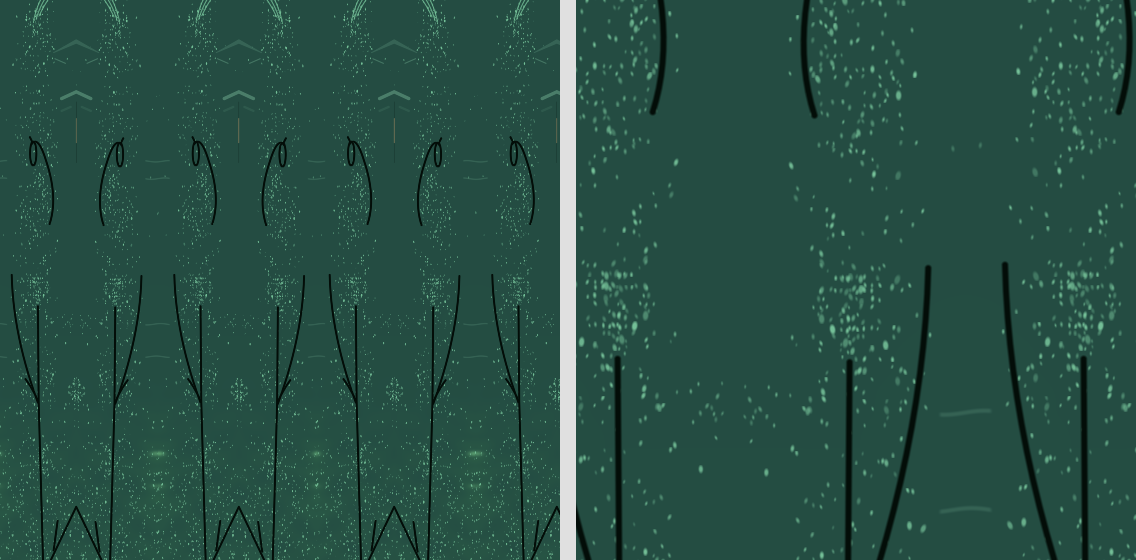
Left, the full canvas; right, a detail of the centre.
Write a three.js fragment shader that draws this pattern.

```glsl
// Mirrored columns of dark ink stems and curled hooks on deep green, dusted with pale mint flecks.
// Each column is folded about its axis; strokes are distances to lines and Bezier curves,
// flecks are one jittered ellipse per cell, kept or dropped by a density field.
varying vec2 vUv;

const float SOFT = 0.1;        // edge softness, in hundredths of the canvas
const float PITCH = 28.39;     // column spacing
const vec3 GROUND = vec3(0.14, 0.30, 0.26);
const vec3 HAZE = vec3(0.18, 0.38, 0.28);
const vec3 INK = vec3(0.01, 0.05, 0.03);
const vec3 MINT = vec3(0.46, 0.76, 0.60);
const vec3 PALE = vec3(0.30, 0.50, 0.42);
const vec3 TAN = vec3(0.66, 0.58, 0.42);

float hash(vec2 p) {
  return fract(sin(dot(p, vec2(127.1, 311.7))) * 43758.5);
}

float fill(float dist) {
  return 1.0 - smoothstep(-SOFT, SOFT, dist);
}

float segment(vec2 p, vec2 a, vec2 b) {
  vec2 ab = b - a;
  return length(p - a - ab * clamp(dot(p - a, ab) / dot(ab, ab), 0.0, 1.0));
}

float bezier(vec2 p, vec2 a, vec2 b, vec2 c) {
  float dist = 1e3;
  vec2 last = a;
  for (int i = 1; i <= 14; i++) {
    float t = float(i) / 14.0;
    vec2 next = mix(mix(a, b, t), mix(b, c, t), t);
    dist = min(dist, segment(p, last, next));
    last = next;
  }
  return dist;
}

float ring(vec2 p, vec2 radii) {
  float k = length(p / radii);
  float slope = length(p / (radii * radii)) / max(k, 1e-3);
  return abs(k - 1.0) / max(slope, 1e-3);
}

// Soft spot, 1 at its centre
float spot(vec2 p, vec2 centre, vec2 radii) {
  vec2 q = (p - centre) / radii;
  return exp(-dot(q, q));
}

float hook(vec2 p) {
  float dist = bezier(p, vec2(8.01, 74.2), vec2(6.84, 76.0), vec2(5.4, 71.35));
  dist = min(dist, bezier(p, vec2(5.4, 71.35), vec2(3.19, 64.8), vec2(4.75, 60.0)));
  dist = min(dist, ring(p - vec2(7.68, 72.6), vec2(0.56, 2.1)));
  return min(dist, segment(p, vec2(8.27, 75.5), vec2(7.81, 74.6)));
}

float stem(vec2 p) {
  float dist = segment(p, vec2(6.84, 45.3), vec2(6.71, 28.4));
  dist = min(dist, segment(p, vec2(6.71, 28.4), vec2(5.92, -0.3)));
  dist = min(dist, bezier(p, vec2(11.52, 50.9), vec2(11.26, 40.1), vec2(6.84, 28.1)));
  dist = min(dist, bezier(p, vec2(9.05, 32.3), vec2(7.8, 30.6), vec2(6.8, 28.4)));
  return min(dist, segment(p, vec2(3.32, 7.0), vec2(4.04, 1.7)));
}

// Chance of a fleck: side bands, dusty foot and bright clusters
float density(vec2 p) {
  float band = smoothstep(2.5, 5.0, p.x) * (1.0 - smoothstep(8.5, 12.3, p.x));
  band *= 0.12 + 0.05 * sin(p.y * 0.42 + 1.0) + 0.03 * sin(p.y * 1.1 + p.x);
  float foot = 0.13 * (1.0 - smoothstep(8.0, 35.0, p.y));
  float cluster = spot(p, vec2(6.1 + 0.2 * (p.y - 66.5), 66.5), vec2(0.7, 2.4));
  cluster += spot(p, vec2(6.8, 49.3), vec2(1.3, 1.2));
  cluster += 0.6 * spot(p, vec2(6.8 + abs(p.x - 6.8) * 0.3, 46.5), vec2(2.0, 1.5));
  cluster += 1.3 * spot(p, vec2(0.0, 30.0), vec2(0.85, 2.0));
  cluster += 0.8 * spot(p, vec2(6.1, 17.5), vec2(0.9, 2.4));
  cluster += 0.7 * spot(p, vec2(7.0, 96.5), vec2(1.4, 2.5));
  cluster += 0.25 * spot(p, vec2(1.5, 41.5), vec2(1.6, 2.2));
  return max(band, foot) + 0.75 * cluster;
}

float flecks(vec2 p, float size, float seed) {
  vec2 id = floor(p / size);
  vec2 key = id + seed;
  vec2 jitter = vec2(hash(key), hash(key + 17.3)) - 0.5;
  vec2 centre = (id + 0.5 + 0.4 * jitter) * size;
  float turn = 0.9 * (hash(key + 5.1) - 0.5);
  vec2 q = mat2(cos(turn), -sin(turn), sin(turn), cos(turn)) * (p - centre);
  float radius = size * mix(0.10, 0.26, hash(key + 9.7));
  float shape = fill(length(q * vec2(1.3, 0.75)) - radius);
  return shape * step(hash(key + 31.9), density(centre)) * mix(0.35, 1.0, hash(key + 43.0));
}

void main() {
  // Fold into columns; odd axes sit slightly to the right
  vec2 p = vUv * 100.0;
  float column = floor((p.x + 0.26) / PITCH);
  float x = p.x - 13.61 - PITCH * column - 0.65 * mod(column, 2.0);
  vec2 axis = vec2(abs(x), p.y);
  vec2 side = axis - vec2(0.13, -0.2) * step(0.0, x);
  float vary = hash(vec2(column, 3.0));

  // Ground with faint haze and green glows between columns
  float wave = sin(p.y * 0.9 + sin(axis.x * 0.5)) * sin(axis.x * 0.6 + p.y * 0.13);
  float haze = (0.2 + 0.15 * wave) * (1.0 - smoothstep(5.0, 40.0, p.y));
  haze += 0.45 * spot(axis, vec2(14.3, 15.0), vec2(2.6, 9.0)) * (0.8 + 0.2 * sin(p.y * 2.5));
  vec3 colour = mix(GROUND, HAZE, haze);
  float glow = spot(axis, vec2(14.3, 19.0), vec2(1.0, 0.45)) + 0.4 * spot(axis, vec2(14.3, 13.2), vec2(0.9, 0.4));
  colour = mix(colour, vec3(0.38, 0.66, 0.46), glow * mix(0.6, 0.9, vary));

  // Chevrons and broken rungs
  colour = mix(colour, PALE, 0.45 * fill(segment(axis, vec2(0.0, 92.6), vec2(4.04, 90.6)) - 0.36 + 0.07 * axis.x));
  colour = mix(colour, PALE, 0.75 * fill(segment(axis, vec2(3.78, 89.5), vec2(1.95, 88.7)) - 0.1));
  colour = mix(colour, PALE, 0.95 * fill(segment(axis, vec2(0.0, 83.6), vec2(2.6, 82.4)) - 0.3));
  colour = mix(colour, PALE, 0.25 * fill(segment(axis, vec2(1.0, 80.9), vec2(2.6, 80.2)) - 0.2));
  for (int i = 0; i < 4; i++) {
    float k = float(i);
    float rung = 71.2 - 3.1 * mod(k, 2.0) - 29.1 * step(2.0, k) - 2.7 * step(3.0, k);
    float bend = 0.12 * sin(p.x * 1.3 + k);
    colour = mix(colour, PALE, 0.42 * fill(abs(p.y - rung - bend) - 0.12) * smoothstep(12.2, 12.5, axis.x));
  }

  // Needle, rays and flecks
  colour = mix(colour, INK, 0.5 * fill(segment(axis, vec2(0.0, 81.8), vec2(0.0, 71.0)) - 0.04));
  colour = mix(colour, TAN, mix(0.7, 1.0, vary) * fill(segment(axis, vec2(0.0, 78.8), vec2(0.0, 74.5)) - 0.06));
  for (int i = 0; i < 3; i++) {
    float k = float(i);
    float ray = bezier(side, vec2(4.7 + 0.7 * k, 100.5), vec2(5.8 + 0.6 * k, 99.0), vec2(6.6 + 0.5 * k, 97.2 - 0.4 * k));
    colour = mix(colour, MINT, 0.75 * fill(ray - 0.1));
    colour = mix(colour, MINT, flecks(side, 0.78 - 0.17 * k, 60.0 * k));
  }

  // Ink strokes
  float ink = min(min(hook(side), stem(side)), segment(axis, vec2(0.0, 9.5), vec2(4.62, -0.2)));
  gl_FragColor = vec4(mix(colour, INK, fill(ink - 0.18)), 1.0);
}
```
